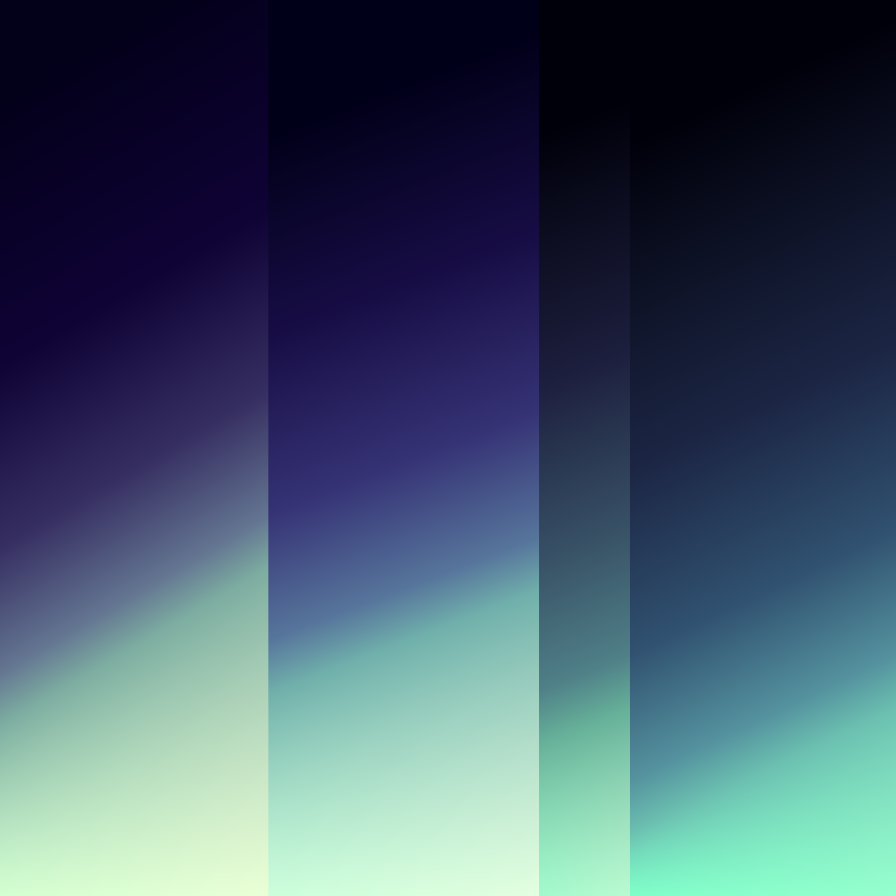
A Shadertoy shader for this background:

```glsl
// Blend towards the next colour stop of a vertical ramp
vec3 stopAt(vec3 below, vec3 above, float start, float end, float height) {
    return mix(below, above, clamp((height - start) / (end - start), 0.0, 1.0));
}

// One pane: a pale floor rises to a slanted horizon, then fades into night
vec3 pane(vec2 p, vec2 span, vec2 horizonEnds, float nightHeight,
          vec3 ground, vec3 horizon, vec3 haze, vec3 dusk, vec3 evening, vec3 night) {
    float across = clamp((p.x - span.x) / (span.y - span.x), 0.0, 1.0);
    float level = mix(horizonEnds.x, horizonEnds.y, across);
    float height = p.y - level;

    // Sky above the horizon
    vec3 color = stopAt(horizon, haze, 0.0, 0.06, height);
    color = stopAt(color, dusk, 0.06, 0.2, height);
    color = stopAt(color, evening, 0.2, 0.4, height);
    color = stopAt(color, night, 0.4, nightHeight, height);

    // Glow below it, warmer towards the right
    float depth = clamp(-height / level, 0.0, 1.0);
    vec3 glow = ground + vec3(0.09, 0.0, 0.02) * across;
    return mix(color, glow, depth * (1.3 - 0.3 * depth));
}

// Antialiased vertical seam
float seam(float x, float edge) {
    return clamp((x - edge) * iResolution.x + 0.5, 0.0, 1.0);
}

void mainImage(out vec4 fragColor, in vec2 fragCoord) {
    vec2 p = fragCoord / iResolution.xy;
    vec3 seams = vec3(0.2995, 0.6016, 0.7031);

    vec3 violet = pane(p, vec2(0.0, seams.x), vec2(0.19, 0.365), 0.7,
        vec3(0.83, 1.0, 0.82), vec3(0.49, 0.68, 0.63), vec3(0.39, 0.46, 0.57),
        vec3(0.21, 0.18, 0.38), vec3(0.06, 0.01, 0.21), vec3(0.01, 0.0, 0.10));

    vec3 indigo = pane(p, seams.xy, vec2(0.225, 0.34), 0.62,
        vec3(0.80, 1.0, 0.86), vec3(0.44, 0.69, 0.67), vec3(0.34, 0.46, 0.61),
        vec3(0.21, 0.20, 0.46), vec3(0.09, 0.05, 0.27), vec3(0.005, 0.0, 0.10));

    vec3 slate = pane(p, seams.yz, vec2(0.17, 0.21), 0.68,
        vec3(0.64, 0.98, 0.80), vec3(0.40, 0.69, 0.60), vec3(0.31, 0.50, 0.53),
        vec3(0.22, 0.32, 0.40), vec3(0.11, 0.12, 0.24), vec3(0.0, 0.0, 0.04));

    vec3 teal = pane(p, vec2(seams.z, 1.0), vec2(0.07, 0.21), 0.77,
        vec3(0.50, 1.0, 0.79), vec3(0.42, 0.75, 0.69), vec3(0.33, 0.57, 0.62),
        vec3(0.19, 0.32, 0.44), vec3(0.11, 0.15, 0.27), vec3(0.0, 0.0, 0.04));

    // Panes side by side
    vec3 color = mix(violet, indigo, seam(p.x, seams.x));
    color = mix(color, slate, seam(p.x, seams.y));
    color = mix(color, teal, seam(p.x, seams.z));
    fragColor = vec4(color, 1.0);
}
```
